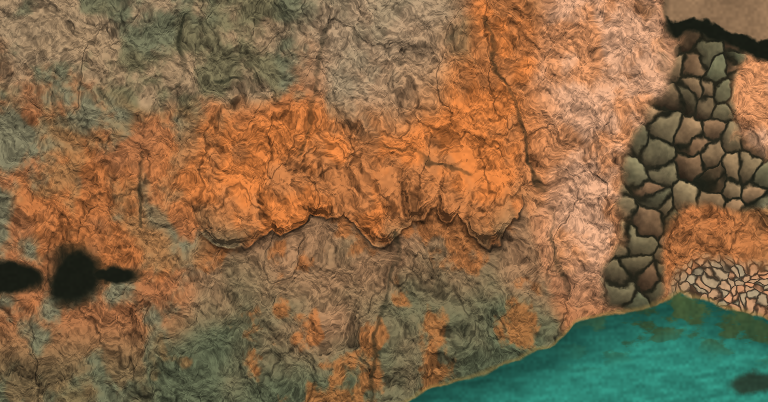
Reproduce this texture procedurally as a Shadertoy shader.

```glsl
// Sunlit orange sea cliff with a lobed overhang, caves, a boulder gully and a teal cove
#define ORANGE vec3(.76, .44, .22)
#define RUST vec3(.59, .38, .24)
#define GREY vec3(.54, .48, .38)
#define SHADE vec3(.33, .35, .26)
#define PINK vec3(.76, .57, .44)
#define DARK vec3(.10, .11, .08)
#define TEAL vec3(.19, .53, .46)
#define RELIEF .30
#define LIGHT vec2(.45, .89)

// lobe: centre x, lowest y, half width
const vec3 LOBES[7] = vec3[7](vec3(.58,.375,.09), vec3(.69,.415,.06), vec3(.8,.445,.08),
  vec3(.95,.39,.07), vec3(1.05,.46,.06), vec3(1.13,.455,.045), vec3(1.22,.39,.055));
const vec4 CRACKS[9] = vec4[9](vec4(.99,.42,.95,.235), vec4(.95,.235,.925,0),
  vec4(.8,.95,.745,.62), vec4(.47,.95,.43,.78), vec4(.34,.62,.36,.44), vec4(.55,.81,.65,.765),
  vec4(.95,.64,1.16,.57), vec4(1.2,.95,1.35,.53), vec4(1.35,.47,1.4,.27));
const vec2 SHORE[7] = vec2[7](vec2(.9,-.03), vec2(1.16,.06), vec2(1.36,.14), vec2(1.42,.2),
  vec2(1.55,.235), vec2(1.68,.265), vec2(1.95,.2));

vec2 hash2(vec2 p) {
  vec3 q = fract(p.xyx * vec3(.1031, .1030, .0973));
  q += dot(q, q.yzx + 33.33);
  return fract((q.xx + q.yz) * q.zy);
}
float noise(vec2 p) {
  vec2 i = floor(p), f = fract(p);
  f = f * f * (3. - 2. * f);
  return mix(mix(hash2(i).x, hash2(i + vec2(1, 0)).x, f.x),
    mix(hash2(i + vec2(0, 1)).x, hash2(i + 1.).x, f.x), f.y);
}
float fbm(vec2 p) {
  float sum = 0., amp = .5;
  for (int i = 0; i < 5; i++, amp *= .5) {
    sum += amp * noise(p);
    p = mat2(1.6, 1.2, -1.2, 1.6) * p + 5.3;
  }
  return sum;
}
float segment(vec2 p, vec2 a, vec2 b) {
  vec2 d = b - a;
  return length(p - a - d * clamp(dot(p - a, d) / dot(d, d), 0., 1.));
}
float blob(vec2 p, float x, float y, float rx, float ry) {
  return 1. - smoothstep(.6, 1.2, length((p - vec2(x, y)) / vec2(rx, ry)));
}
// border distance, random id, offset from the cell centre
vec4 cells(vec2 p) {
  float near = 9., next = 9., id = 0.;
  vec2 off = vec2(0);
  for (int k = 0; k < 9; k++) {
    vec2 c = floor(p) + vec2(k % 3 - 1, k / 3 - 1), r = hash2(c), v = p - c - r;
    float d = length(v);
    next = min(next, max(d, near));
    if (d < near) { near = d; id = r.x; off = v; }
  }
  return vec4(next - near, id, off);
}
// height above the lobed edge, dome bulge
vec2 overhang(vec2 p) {
  float edge = .51, dome = 0.;
  for (int i = 0; i < 7; i++) {
    vec2 q = (p - LOBES[i].xy - vec2(0, .08)) / vec2(LOBES[i].z, .11);
    edge = min(edge, LOBES[i].y + .055 * q.x * q.x);
    dome = max(dome, 1. - dot(q, q));
  }
  return vec2(p.y - edge, dome);
}
float shoreline(float x) {
  float y = SHORE[0].y;
  for (int i = 0; i < 6; i++) {
    vec2 a = SHORE[i], d = SHORE[i + 1] - a;
    y += d.y * clamp((x - a.x) / d.x, 0., 1.);
  }
  return y;
}
// slanted ribs, rough grain and layered domes
float relief(vec2 p) {
  vec2 ribs = mat2(.9, .35, -.45, .9) * p, lobe = overhang(p);
  float dome = lobe.y * smoothstep(-.005, .03, lobe.x);
  return .09 * fbm(p * 7.) + .04 * abs(2. * fbm(ribs * vec2(11, 6)) - 1.) + .026 * fbm(p * 42.)
    + .035 * smoothstep(0., .9, dome) + .0015 * dome * sin(dome * 30.);
}
vec3 cliff(vec2 p, vec2 w, float n, float m) {
  float patches = smoothstep(.4, .62, m);
  vec3 col = mix(RUST, mix(GREY, SHADE, .5), patches);
  col = mix(col, ORANGE * .9, .55 * smoothstep(.48, .62, n));
  // weathered crown, tan slabs, ochre mass
  float crown = smoothstep(.7, .86, p.y + (n - .5) * .6) * smoothstep(1.2, 1.08, w.x);
  col = mix(col, mix(GREY, SHADE, .8 * patches), .8 * crown);
  float slabs = max(blob(w, 1.48, .72, .23, .5), blob(w, 1.84, .74, .16, .2));
  col = mix(col, mix(PINK, ORANGE, .45 * patches), slabs);
  float ochre = max(blob(w, .78, .56, .42, .2), blob(w, 1.14, .64, .24, .28));
  ochre = max(ochre, blob(w, 1.25, .92, .1, .2));
  col = mix(col, mix(ORANGE, RUST, .5 * patches), .9 * ochre);
  col = mix(col, mix(GREY, PINK, .3), .75 * blob(w, .93, .88, .2, .2));
  col = mix(col, mix(ORANGE, RUST, .6), .85 * blob(w, 1.74, .39, .2, .13));
  // mauve face and contact shadow below the overhang
  float drop = -overhang(w).x;
  float under = smoothstep(-.004, .004, drop) * smoothstep(1.45, 1.41, w.x + .28 * w.y)
    * smoothstep(.46, .56, w.x + .45 * max(.38 - w.y, 0.));
  vec3 face = mix(SHADE, mix(GREY, RUST, .55), smoothstep(.0, .34, p.y + (n - .5) * .5));
  col = mix(col, mix(face, ORANGE * .85, .65 * smoothstep(.53, .64, m)), under);
  col *= 1. - .75 * under * exp(-max(drop, 0.) * 70.);
  return mix(col, SHADE, .6 * smoothstep(.24, .05, p.y) * smoothstep(.6, .4, p.x));
}
void mainImage(out vec4 fragColor, in vec2 fragCoord) {
  vec2 p = fragCoord / iResolution.xy * vec2(1.9, 1);
  float n = fbm(p * 5. + 3.), m = fbm(p * vec2(13, 11) + 21.), e = .004;
  vec2 w = p + .07 * (vec2(m, fbm(p * 15.)) - .48);
  vec2 slope = vec2(relief(w + vec2(e, 0)), relief(w + vec2(0, e))) - relief(w);
  vec3 col = cliff(p, w, n, m) * clamp(1.02 - RELIEF * dot(slope, LIGHT) / e, .45, 1.25);
  // seams, fractures and caves
  col *= .68 + .32 * smoothstep(0., .025, abs(fbm(w * vec2(7, 5) + 40.) - .47));
  for (int i = 0; i < 9; i++)
    col = mix(col, DARK, .8 * m * smoothstep(.009, .001, segment(w, CRACKS[i].xy, CRACKS[i].zw)));
  float cave = max(blob(w, .185, .315, .075, .08), blob(w, .28, .32, .07, .03));
  col = mix(col, DARK, max(cave, blob(w, .03, .31, .08, .04)));
  // boulder gully
  vec2 fork = vec2(1.65, .57);
  float gully = min(segment(w, vec2(1.72, .84), fork),
    min(segment(w, fork, vec2(1.55, .3)), segment(w, fork, vec2(1.84, .53))) + .02);
  vec4 rock = cells(w * 18.);
  vec3 stone = mix(SHADE, mix(GREY, RUST, .5), rock.y) * (.9 + .8 * dot(rock.zw, LIGHT));
  stone = mix(DARK, stone * (.7 + .6 * m), smoothstep(.02, .25, rock.x));
  col = mix(col, stone, .92 * smoothstep(.11, .07, gully + .15 * (n - .5)));
  // ledge and its shadow
  float ledge = w.y - 1.394 + .26 * w.x, side = smoothstep(1.63, 1.66, w.x);
  col = mix(col, DARK, side * smoothstep(-.05, -.03, ledge));
  col = mix(col, mix(GREY, RUST, .4) * (.75 + .5 * m), side * smoothstep(-.004, .006, ledge));
  // pebble beach
  vec4 pebble = cells(w * 50.);
  vec3 shingle = mix(GREY, mix(PINK, RUST, m), pebble.y);
  shingle *= .45 + .8 * smoothstep(0., .4, pebble.x);
  col = mix(col, shingle, blob(w, 1.83, .28, .17, .08));
  // cove with ripples and sunken stones
  float depth = shoreline(p.x) - p.y + .04 * (m - .48);
  vec3 sea = TEAL * mix(.6, 1., smoothstep(0., .13, depth));
  sea *= .86 + .24 * noise(mat2(22, -15, 30, 95) * p);
  float shallow = smoothstep(.15, .05, depth) * smoothstep(1.35, 1.6, p.x);
  vec3 bed = mix(vec3(.13, .24, .17), vec3(.36, .42, .24), m);
  sea = mix(sea, bed, shallow * smoothstep(.4, .55, fbm(p * vec2(17, 30))));
  sea = mix(sea, DARK * 1.6, .8 * blob(w, 1.87, .05, .06, .04));
  col = mix(col, vec3(.58, .49, .27), .5 * smoothstep(.012, 0., abs(depth)));
  col = mix(col, sea, smoothstep(-.001, .007, depth));
  fragColor = vec4(col * (.93 + .14 * noise(p * 130.)), 1.);
}
```
